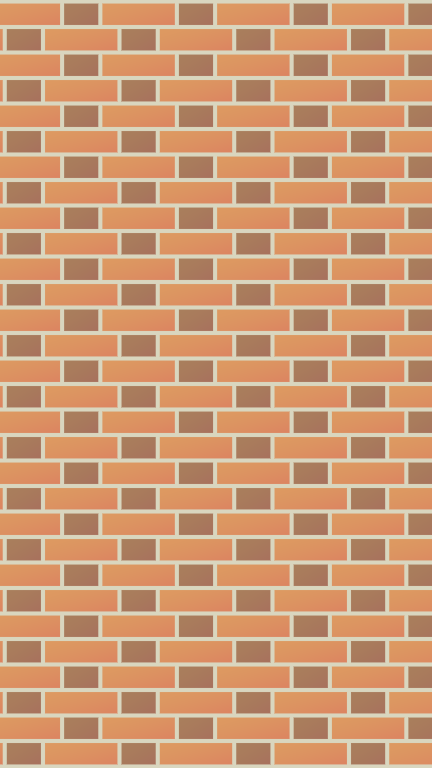
A Shadertoy shader for this pattern:

```glsl
// Flemish bond brick wall: long orange stretchers alternate with short brown
// headers in each course, and every other course is shifted by half a period.
// Bricks are box distances in course units, shaded by a diagonal gradient.

const float COURSES = 30.118;      // courses over the canvas height
const float HEADER = 1.5;          // cell lengths, in course heights
const float STRETCHER = 3.0;
const float PERIOD = HEADER + STRETCHER;
const float JOINT = 0.16;          // mortar width
const float JOINT_SHIFT = -0.035;  // sideways offset of the bond

const vec3 MORTAR = vec3(0.85, 0.84, 0.75);
const vec3 ORANGE = vec3(0.865, 0.602, 0.38);
const vec3 SALMON = vec3(0.862, 0.515, 0.38);
const vec3 BROWN = vec3(0.662, 0.495, 0.36);
const vec3 UMBER = vec3(0.658, 0.440, 0.365);

float boxDistance(vec2 p, vec2 halfSize) {
    vec2 d = abs(p) - halfSize;
    return length(max(d, 0.0)) + min(max(d.x, d.y), 0.0);
}

// Tint runs from the upper left corner (0) to the lower right corner (1).
vec3 brickColor(vec2 p, vec2 halfSize, bool isHeader) {
    vec2 uv = clamp(p / halfSize, -1.0, 1.0);
    float t = pow(0.5 + 0.25 * (uv.x - uv.y), 1.5);
    return isHeader ? mix(BROWN, UMBER, t) : mix(ORANGE, SALMON, t);
}

vec3 flemishBond(vec2 p, float pixel) {
    // Course and position along its repeat, stretcher first
    float course = floor(p.y);
    float x = mod(p.x - JOINT_SHIFT + 0.5 * PERIOD * mod(course, 2.0), PERIOD);
    bool isHeader = x > STRETCHER;

    // Position relative to the centre of the brick
    float cell = isHeader ? HEADER : STRETCHER;
    float start = isHeader ? STRETCHER : 0.0;
    vec2 local = vec2(x - start - 0.5 * cell, fract(p.y) - 0.5);
    vec2 halfSize = 0.5 * (vec2(cell, 1.0) - JOINT);

    // Smooth edge, one pixel wide
    float d = boxDistance(local, halfSize);
    float cover = 1.0 - smoothstep(-0.65 * pixel, 0.65 * pixel, d);
    return mix(MORTAR, brickColor(local, halfSize, isHeader), cover);
}

void mainImage(out vec4 fragColor, in vec2 fragCoord) {
    float scale = COURSES / iResolution.y;
    vec2 p = (fragCoord - 0.5 * iResolution.xy) * scale;
    fragColor = vec4(flemishBond(p, scale), 1.0);
}
```
